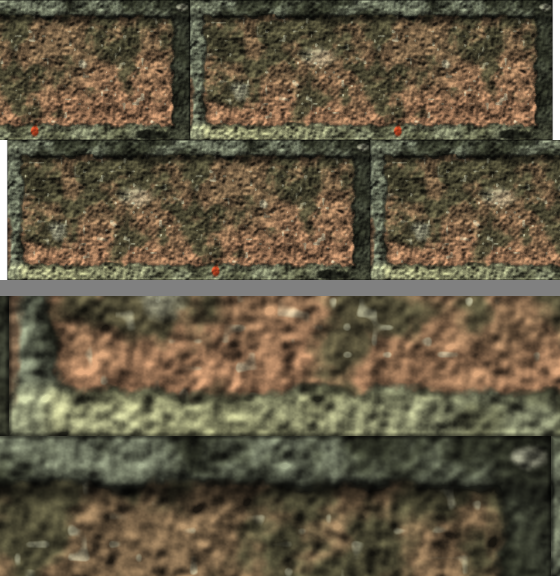
Top: the whole. Bottom: its middle third, enlarged.
Reproduce this texture procedurally as a WebGL 1 fragment shader.

```glsl
precision highp float;
uniform vec2 u_resolution;

const vec2 TILE = vec2(1.297, 0.5);
const float LOWER_START = 0.026;
const float UPPER_START = 0.677;

const vec3 CLAY_RED = vec3(0.52, 0.39, 0.29);
const vec3 CLAY_BROWN = vec3(0.41, 0.335, 0.245);
const vec3 MOSS = vec3(0.23, 0.235, 0.165);
const vec3 LICHEN = vec3(0.60, 0.60, 0.51);
const vec3 MORTAR_DARK = vec3(0.17, 0.18, 0.135);
const vec3 MORTAR_GREY = vec3(0.38, 0.40, 0.33);
const vec3 MORTAR_PALE = vec3(0.58, 0.58, 0.43);
const vec3 RUST = vec3(0.62, 0.20, 0.09);

float hash(vec2 p) {
  return fract(sin(dot(p, vec2(127.1, 311.7))) * 43758.5);
}

float noise(vec2 p) {
  vec2 i = floor(p);
  vec2 f = fract(p);
  f = f * f * (3.0 - 2.0 * f);
  float low = mix(hash(i), hash(i + vec2(1.0, 0.0)), f.x);
  float high = mix(hash(i + vec2(0.0, 1.0)), hash(i + 1.0), f.x);
  return mix(low, high, f.y);
}

float fbm(vec2 p) {
  float sum = 0.0;
  float amp = 0.533;
  for (int i = 0; i < 4; i++) {
    sum += amp * noise(p);
    p = p * 2.03 + 17.3;
    amp *= 0.5;
  }
  return sum;
}

float boxDistance(vec2 p, vec2 halfSize) {
  vec2 d = abs(p) - halfSize;
  return length(max(d, 0.0)) + min(max(d.x, d.y), 0.0);
}

float segmentDistance(vec2 p, vec2 a, vec2 b) {
  vec2 ab = b - a;
  return length(p - a - ab * clamp(dot(p - a, ab) / dot(ab, ab), 0.0, 1.0));
}

// Soft round stain with a ragged rim
float stain(vec2 p, vec2 center, vec2 radius, float ragged) {
  return 1.0 - smoothstep(0.5, 1.1, length((p - center) / radius) + ragged);
}

// Chipped surface with two diagonal fractures
float relief(vec2 p) {
  vec2 bent = p + 0.05 * (vec2(noise(p * 22.0), noise(p * 22.0 + 40.0)) - 0.5);
  float crack = min(segmentDistance(bent, vec2(1.0, 0.40), vec2(1.21, 0.20)),
                    segmentDistance(bent, vec2(0.80, 0.27), vec2(0.97, 0.19)));
  return fbm(p * vec2(18.0, 22.0)) + 0.45 * noise(p * 95.0)
       - 0.35 * (1.0 - smoothstep(0.0, 0.016, crack));
}

vec3 brickColor(vec2 p, float ragged) {
  float patches = fbm(p * 8.0 + 5.0);
  vec3 color = mix(CLAY_RED, CLAY_BROWN, smoothstep(0.05, 0.38, p.y + patches * 0.3 - 0.15));
  float moss = smoothstep(0.46, 0.66, fbm(p * 13.0 + 31.0) + 0.35 * (p.y - 0.22));
  color = mix(color, MOSS, 0.8 * moss);
  float bloom = stain(p, vec2(0.18, 0.18), vec2(0.04), ragged)
              + 0.6 * stain(p, vec2(0.46, 0.30), vec2(0.07, 0.04), ragged)
              + stain(p, vec2(0.915, 0.27), vec2(0.018), ragged);
  float specks = smoothstep(0.80, 0.95, noise(p * 62.0 + 9.0));
  return mix(color, LICHEN, clamp(0.65 * bloom + 0.55 * specks, 0.0, 0.85));
}

vec3 mortarColor(vec2 p, float ragged) {
  vec3 color = mix(MORTAR_DARK, MORTAR_GREY, smoothstep(0.3, 0.65, fbm(p * 16.0 + 60.0)));
  // Pale lower ledge, grey left joint, dark right joint
  float ledge = 1.0 - smoothstep(0.045, 0.075, p.y);
  float fade = 1.0 - 0.55 * smoothstep(0.35, 0.65, p.x);
  color = mix(color, MORTAR_PALE, 0.8 * ledge * fade);
  color = mix(color, MORTAR_GREY * 1.15, 0.5 * (1.0 - smoothstep(0.03, 0.06, p.x)));
  color = mix(color, MORTAR_DARK * 0.8, 0.75 * smoothstep(1.21, 1.24, p.x));
  color = mix(color, MORTAR_DARK * 0.6, stain(p, vec2(1.16, 0.018), vec2(0.08, 0.022), ragged));
  color = mix(color, LICHEN * 0.8, stain(p, vec2(1.27, 0.475), vec2(0.024, 0.018), ragged));
  return mix(color, CLAY_RED * 0.75, 0.8 * stain(p, vec2(0.0, 0.14), vec2(0.018, 0.10), ragged));
}

vec3 tileColor(vec2 p) {
  float ragged = 0.9 * (fbm(p * 34.0) - 0.5);
  float edge = boxDistance(p - vec2(0.645, 0.2475), vec2(0.592, 0.195)) + 0.035 * ragged;
  vec3 color = mix(brickColor(p, ragged), mortarColor(p, ragged), smoothstep(-0.006, 0.006, edge));
  color = mix(color, RUST, 0.9 * stain(p, vec2(0.745, 0.035), vec2(0.016, 0.026), ragged));

  // Raking light and fine grain
  float slope = relief(p) - relief(p + vec2(-0.004, 0.006));
  float grain = fbm(p * 48.0 + 80.0) - 0.5;
  color *= clamp(1.03 + 1.7 * slope + 1.5 * grain, 0.28, 1.75);

  // Shadow beneath the upper ledge and along the joints
  float shade = 0.5 * exp(-pow((p.y - 0.435) / 0.013, 2.0));
  shade += 0.35 * exp(-pow((edge - 0.002) / 0.007, 2.0));
  vec2 border = min(p, TILE - p);
  shade += 0.45 * (1.0 - smoothstep(0.0, 0.006, min(border.x, border.y)));
  return color * (1.0 - min(shade, 0.75));
}

void main() {
  vec2 uv = gl_FragCoord.xy / u_resolution.y;
  float pixel = 1.0 / u_resolution.y;
  float upper = step(TILE.y, uv.y);
  float start = mix(LOWER_START, UPPER_START, upper);
  vec2 local = mod(uv - vec2(start, 0.0), TILE);

  // White margins left by the staggered rows
  float lowerGap = 1.0 - smoothstep(-pixel, pixel, uv.x - LOWER_START);
  float upperGap = smoothstep(-pixel, pixel, uv.x - UPPER_START - TILE.x);
  float gap = mix(lowerGap, upperGap, upper);
  gl_FragColor = vec4(mix(tileColor(local), vec3(1.0), gap), 1.0);
}
```
